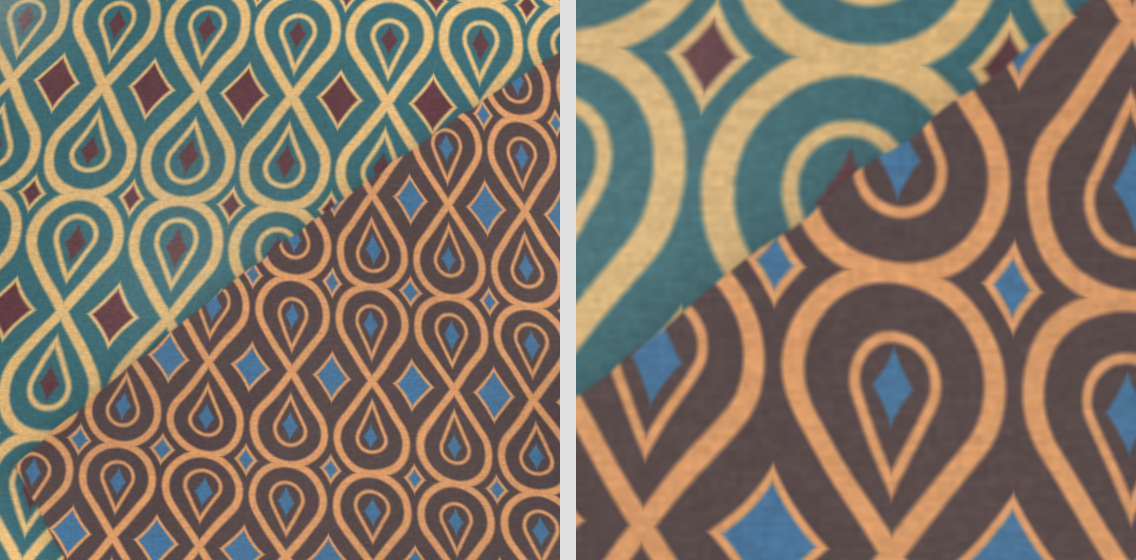
Left, the full canvas; right, a detail of the centre.
Write a WebGL 1 fragment shader that draws this pattern.

```glsl
precision highp float;
uniform vec2 u_resolution;

const vec3 TEAL = vec3(0.25, 0.42, 0.45);
const vec3 YELLOW = vec3(0.89, 0.73, 0.49);
const vec3 MAROON = vec3(0.39, 0.25, 0.27);
const vec3 CHARCOAL = vec3(0.335, 0.278, 0.280);
const vec3 ORANGE = vec3(0.86, 0.61, 0.41);
const vec3 BLUE = vec3(0.28, 0.45, 0.60);

const float CELL_HEIGHT = 2.32;   // in cell widths
const float BULB_Y = 0.74;        // bulb centre above the crossing
const float BULB_RADIUS = 0.42;
const float INNER_TIP = 0.31;
const float INNER_RADIUS = 0.185;
const vec2 BIG_DIAMOND = vec2(0.25, 0.33);
const vec2 SMALL_DIAMOND = vec2(0.135, 0.19);
const vec2 SEED_DIAMOND = vec2(0.095, 0.17);
const float DIAMOND_RIM = 0.042;
const float WOBBLE = 0.035;
const float SOFTNESS = 0.014;
const float GRAIN = 0.045;

float hash(vec2 p) {
  vec3 q = fract(vec3(p.xyx) * 0.1031);
  q += dot(q, q.yzx + 33.33);
  return fract((q.x + q.y) * q.z);
}

float noise(vec2 p) {
  vec2 i = floor(p), f = fract(p);
  f = f * f * (3.0 - 2.0 * f);
  return mix(mix(hash(i), hash(i + vec2(1.0, 0.0)), f.x),
             mix(hash(i + vec2(0.0, 1.0)), hash(i + 1.0), f.x), f.y);
}

// Teardrop with its tip at the origin and its bulb centred at (0, h)
float teardrop(vec2 p, float h, float r) {
  p.x = abs(p.x);
  float s = r / h, c = sqrt(1.0 - s * s);
  float along = dot(p, vec2(s, c));
  return along < h * c ? dot(p, vec2(c, -s)) : length(p - vec2(0.0, h)) - r;
}

// Rhombus with slightly hollow sides
float diamond(vec2 p, vec2 size) {
  vec2 q = abs(p) / size;
  return (q.x + q.y - 1.0 + 0.35 * q.x * q.y) * size.x * size.y / length(size);
}

float cover(float d, float soft) {
  return 1.0 - smoothstep(-soft, soft, d);
}

// Skewed lattice whose columns narrow and rows shorten towards the top
vec2 lattice(vec2 r, float width, float narrowing, float lean,
             float height, float shortening, float tilt) {
  float row = (r.y + tilt * r.x) / (height - shortening * r.y);
  return vec2((r.x - lean * row) / (width - narrowing * row), row * CELL_HEIGHT);
}

vec3 print(vec2 p, float lineHalf, vec3 ground, vec3 line, vec3 fill, float soft) {
  p += WOBBLE * (vec2(noise(p * 2.6), noise(p * 2.6 + 19.7)) - 0.5);
  float column = floor(p.x + 0.5), gap = floor(p.x);
  float row = floor(p.y / CELL_HEIGHT + 0.5);
  float y = p.y - row * CELL_HEIGHT;
  float half_row = row * 2.0 + step(0.0, y);
  vec2 drop = vec2(p.x - column, abs(y));
  vec2 between = vec2(p.x - gap - 0.5, y);
  vec2 betweenTouch = vec2(between.x, abs(y) - 0.5 * CELL_HEIGHT);

  // Outer and inner teardrops, mirrored about each crossing
  float vary = hash(vec2(column, half_row) + 40.0) - 0.5;
  float outer = abs(teardrop(drop, BULB_Y, BULB_RADIUS)) - lineHalf;
  vec2 inside = drop - vec2(0.0, INNER_TIP + 0.05 * vary);
  float inner = teardrop(inside, BULB_Y - INNER_TIP, INNER_RADIUS + 0.025 * vary);
  float lines = min(outer, abs(inner) - 0.5 * lineHalf);

  // Diamonds in the gaps and in each drop
  float bigVary = 1.0 + 0.12 * (hash(vec2(gap, row) + 70.0) - 0.5);
  float smallVary = 1.0 + 0.14 * (hash(vec2(gap, floor(p.y / CELL_HEIGHT)) + 95.0) - 0.5);
  float gapDiamond = min(diamond(between, BIG_DIAMOND * bigVary),
                         diamond(betweenTouch, SMALL_DIAMOND * smallVary));
  float seed = diamond(drop - vec2(0.02 * vary, 0.69), SEED_DIAMOND * (1.0 + 0.2 * vary));
  float fills = min(gapDiamond + DIAMOND_RIM, seed);

  vec3 color = mix(ground, line, cover(min(lines, gapDiamond), soft));
  return mix(color, fill, cover(fills, soft));
}

void main() {
  vec2 uv = gl_FragCoord.xy / u_resolution;
  float pixel = 1.0 / min(u_resolution.x, u_resolution.y);
  float soft = SOFTNESS + 5.0 * pixel;

  // Under cloth and upper cloth
  vec2 underCell = lattice(uv - vec2(0.354, 0.837), 0.168, 0.018, 0.057, 0.385, 0.06, 0.06);
  vec2 upperCell = lattice(uv - vec2(0.664, 0.320), 0.145, 0.009, 0.0, 0.333, 0.0, 0.118);
  vec3 under = print(underCell, 0.053, TEAL, YELLOW, MAROON, soft);
  vec3 upper = print(upperCell + 30.0 * vec2(1.0, CELL_HEIGHT), 0.045,
                     CHARCOAL, ORANGE, BLUE, soft);

  // Bowed diagonal edge and the turned corner of the upper cloth
  float t = uv.x - 0.026;
  float top = (0.167 + 0.755 * t + 0.15 * t * (1.0 - t) - uv.y) * 0.8;
  float side = (uv.x - 0.026 - 0.55 * (0.167 - uv.y)) * 0.87;
  float edge = min(top, side) + 0.006 * (noise(uv * 34.0) - 0.5);

  // Sheen and folds
  float sheen = exp(-22.0 * dot(uv - vec2(0.36, 0.57), uv - vec2(0.36, 0.57)));
  float corner = exp(-90.0 * dot(uv - vec2(0.0, 1.0), uv - vec2(0.0, 1.0)));
  under = mix(under, vec3(0.58, 0.60, 0.57), 0.16 * sheen + 0.45 * corner);
  under *= 1.0 - 0.12 * exp(-55.0 * max(-edge, 0.0));
  float folds = noise(vec2(uv.x + uv.y, uv.y - uv.x) * vec2(3.0, 7.0));
  upper = mix(upper, vec3(0.55, 0.48, 0.44), 0.10 * folds);
  vec3 color = mix(under, upper, smoothstep(-1.0, 1.0, edge / (0.0015 + pixel)));

  // Woven grain and uneven light
  float threads = noise(uv * vec2(110.0, 330.0)) + noise(uv * vec2(260.0, 190.0)) - 1.0;
  color *= 1.0 + GRAIN * 1.6 * threads + 0.10 * (noise(uv * 4.0 + 8.0) - 0.5);
  gl_FragColor = vec4(color, 1.0);
}
```
